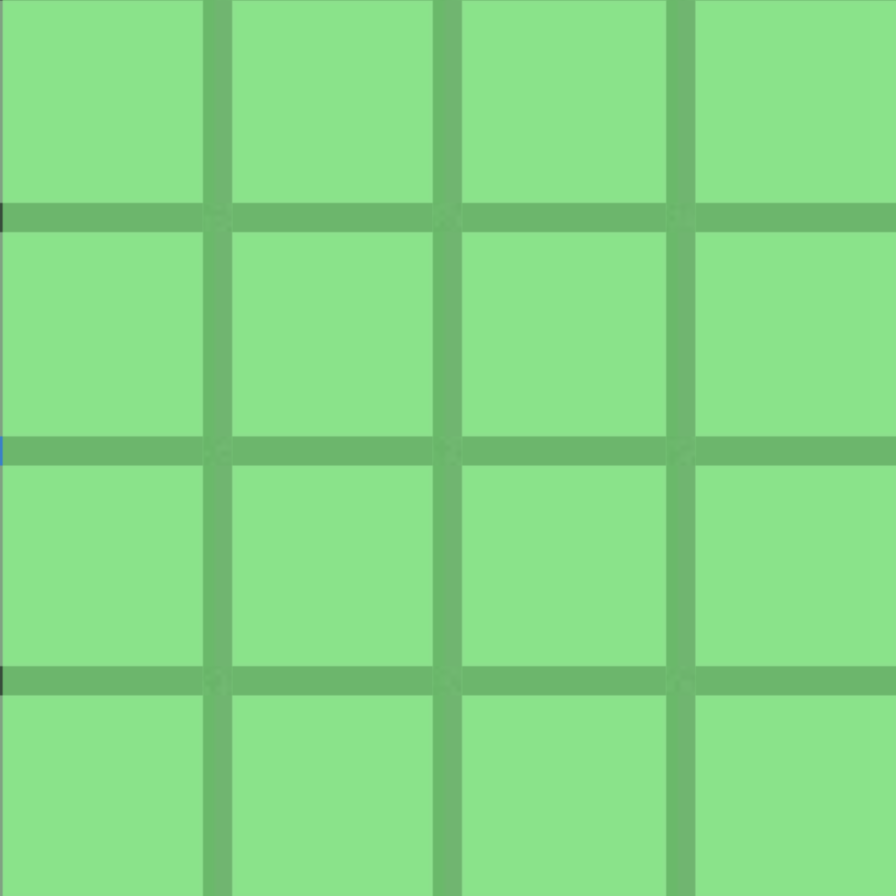
This pattern is drawn by a WebGL 1 fragment shader. Its source:

```glsl
precision highp float;
// Light green square tiles divided by darker green bands, with a worn left edge.

uniform vec2 u_resolution;

const vec2 GRID_CENTER = vec2(0.5013, 0.4987);
const float PITCH = 0.2585;
const float BAND_HALF_WIDTH = 0.0163;
const float MIDDLE_NUDGE = -0.002;
const float EDGE_WIDTH = 0.003;

const vec3 TILE = vec3(0.54, 0.89, 0.54);
const vec3 TILE_RIM = vec3(0.56, 0.87, 0.56);
const vec3 BAND_GRAY = vec3(0.44, 0.71, 0.44);
const vec3 BAND_GREEN = vec3(0.41, 0.73, 0.41);
const vec3 BAND_ROW = vec3(0.43, 0.71, 0.43);
const vec3 EDGE_GRAY = vec3(0.50, 0.64, 0.51);
const vec3 EDGE_DARK = vec3(0.22, 0.30, 0.23);
const vec3 EDGE_BLUE = vec3(0.23, 0.50, 0.78);

float hash(vec2 p) {
  return fract(sin(dot(p, vec2(127.1, 311.7))) * 43758.5453);
}

float noise(vec2 p) {
  vec2 cell = floor(p);
  vec2 f = fract(p);
  f = f * f * (3.0 - 2.0 * f);
  float low = mix(hash(cell), hash(cell + vec2(1.0, 0.0)), f.x);
  float high = mix(hash(cell + vec2(0.0, 1.0)), hash(cell + 1.0), f.x);
  return mix(low, high, f.y);
}

// Index of the nearest band, zero at the middle.
float bandIndex(float x, float center) {
  return floor((x - center) / PITCH + 0.5);
}

// Signed offset from the nearest band, with the middle one slightly displaced.
float bandOffset(float x, float center) {
  float index = bandIndex(x, center);
  float nudge = MIDDLE_NUDGE * (1.0 - step(0.5, abs(index)));
  return x - center - index * PITCH - nudge;
}

float coverage(float distanceToEdge, float blur) {
  return 1.0 - smoothstep(-blur, blur, distanceToEdge);
}

void main() {
  vec2 uv = gl_FragCoord.xy / u_resolution;
  float blur = max(0.0014, 0.75 / min(u_resolution.x, u_resolution.y));

  vec2 offset = vec2(bandOffset(uv.x, GRID_CENTER.x),
                     bandOffset(uv.y, GRID_CENTER.y));
  vec2 edgeDistance = abs(offset) - BAND_HALF_WIDTH;
  float column = coverage(edgeDistance.x, blur);
  float row = coverage(edgeDistance.y, blur);

  // Tiles, faintly duller beside the bands
  float rim = coverage(min(edgeDistance.x, edgeDistance.y) - 0.004, 0.002);
  vec3 color = mix(TILE, TILE_RIM, rim * 0.5);

  // Bands: columns are greener on their left, crossings slightly mottled
  float greenSide = coverage(offset.x + 0.003, 0.004);
  vec3 columnColor = mix(BAND_GRAY, BAND_GREEN, greenSide * 0.8);
  float mottling = (noise(uv * 160.0) - 0.5) * 0.03;
  vec3 rowColor = mix(BAND_ROW, BAND_GREEN, 0.25);
  color = mix(color, columnColor, column);
  color = mix(color, rowColor, row * (1.0 - 0.5 * column));
  color += mottling * row * column;

  // Worn strip on the left: dark where rows meet it, blue at the middle row
  float middle = 1.0 - step(0.5, abs(bandIndex(uv.y, GRID_CENTER.y)));
  vec3 edgeColor = mix(EDGE_GRAY, mix(EDGE_DARK, EDGE_BLUE, middle), row);
  color = mix(color, edgeColor, coverage(uv.x - EDGE_WIDTH, blur));

  gl_FragColor = vec4(color, 1.0);
}
```
